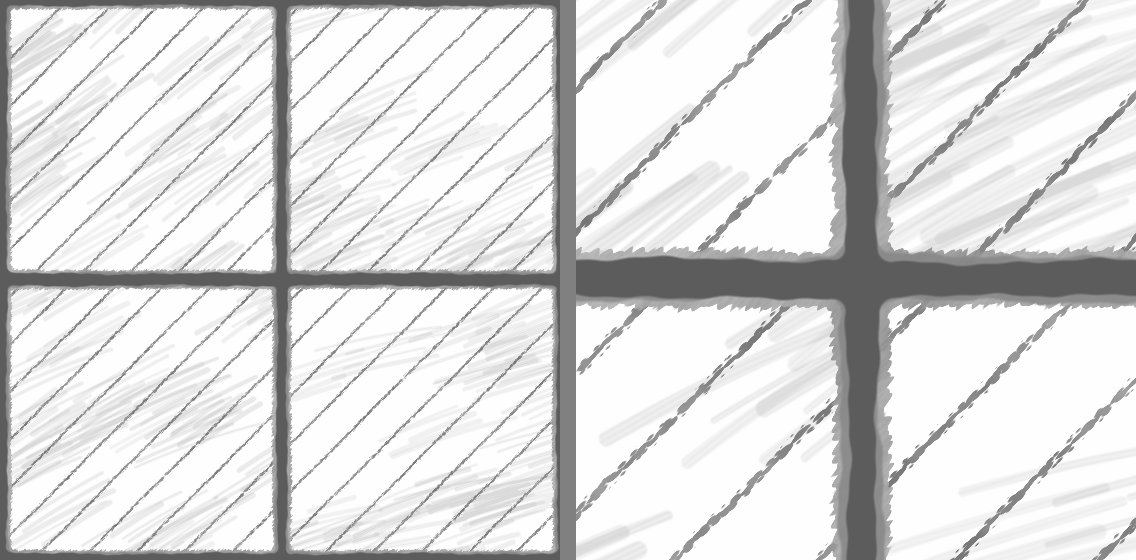
Left: the whole. Right: its middle third, enlarged.
Reproduce this pattern procedurally as a Shadertoy shader.

```glsl
// Four hand-sketched square panes with pencil hatching, pale brush strokes and dark painted joints.

const float TAU = 6.2831853;
const float HATCH_STEP = 0.0853;
const int GROUPS = 21;
const int STROKES_PER_GROUP = 5;

vec2 hash2(vec2 v) {
    vec3 a = fract(v.xyx * vec3(0.1031, 0.1030, 0.0973));
    a += dot(a, a.yzx + 33.33);
    return fract((a.xx + a.yz) * a.zy);
}

// Layered sines with whole frequencies, so they wrap over one unit.
float waves(float t, float seed) {
    return 0.5 * sin(TAU * 3.0 * t + seed)
         + 0.3 * sin(TAU * 8.0 * t + seed * 2.3)
         + 0.25 * sin(TAU * 19.0 * t + seed * 4.1)
         + 0.15 * sin(TAU * 43.0 * t + seed * 5.7);
}

// Wrapping cellular noise on diagonal axes: counts are across and along the grain.
float diagonalGrain(vec2 p, vec2 counts) {
    vec2 uv = vec2(p.x - p.y, p.x + p.y) * counts;
    vec2 base = floor(uv);
    float nearest = 2.0;
    for (int j = -1; j <= 1; j++)
    for (int i = -1; i <= 1; i++) {
        vec2 id = base + vec2(i, j);
        vec2 offset = id + hash2(mod(id, counts) + 0.5) - uv;
        nearest = min(nearest, dot(offset, offset));
    }
    return sqrt(nearest);
}

float fill(float d, float soft) {
    return 1.0 - smoothstep(-soft, soft, d);
}

float roundedBox(vec2 q, vec2 halfSize, float radius) {
    vec2 d = abs(q) - halfSize + radius;
    return length(max(d, 0.0)) + min(max(d.x, d.y), 0.0) - radius;
}

// Pane outline pushed sideways by waves running along each edge.
float wavyPane(vec2 q, vec2 p, vec2 inset, float amount, float seed) {
    vec2 side = 1.7 * step(0.0, q);
    vec2 shift = vec2(waves(p.y, seed + side.x), waves(p.x, seed + 2.0 + side.y));
    return roundedBox(q + amount * shift, 0.25 - inset, 0.009);
}

// One bowed brush mark with round ends and faint bristle streaks.
float brushStroke(vec2 v, float halfLength, float halfWidth, float soft) {
    v.y += 0.35 * v.x * v.x;
    float d = length(vec2(max(abs(v.x) - halfLength, 0.0), v.y)) - halfWidth;
    float bristles = 0.84 + 0.16 * sin(v.y * 1900.0 + 2.0 * sin(v.x * 40.0));
    return fill(d, soft) * bristles;
}

// Groups of nearly parallel strokes; returns the remaining paper brightness.
float brushedPaper(vec2 q, vec2 cell, float soft) {
    float light = 1.0;
    float paneSeed = 17.0 + 41.0 * cell.x + 83.0 * cell.y;
    float paneAngle = 0.50 - 0.17 * cell.x + 0.10 * cell.y;
    for (int g = 0; g < GROUPS; g++) {
        vec2 key = vec2(float(g) * 7.0 + 1.0, paneSeed);
        vec2 center = (hash2(key) - 0.5) * 0.49;
        vec2 trait = hash2(key + 3.3);
        float angle = paneAngle + 0.22 * (trait.x - 0.5);
        float c = cos(angle), s = sin(angle);
        vec2 v = mat2(c, -s, s, c) * (q - center);
        for (int k = 0; k < STROKES_PER_GROUP; k++) {
            vec2 a = hash2(key + vec2(float(k) * 1.9, 11.0));
            vec2 b = hash2(key + vec2(float(k) * 2.7, 23.0));
            float row = (float(k) - 2.0 + 0.6 * (a.x - 0.5)) * 0.0125;
            vec2 local = v - vec2((a.y - 0.5) * 0.09, row);
            local.y += local.x * 0.12 * (b.x - 0.5);
            float halfWidth = mix(0.0018, 0.0052, b.y);
            float ink = mix(0.055, 0.095, trait.y);
            light *= 1.0 - ink * brushStroke(local, mix(0.04, 0.12, b.x), halfWidth, soft);
        }
    }
    return max(light, 0.86);
}

// Broken diagonal pencil lines.
float pencilHatch(vec2 q, vec2 p, vec2 cell, float grain, float soft) {
    float phase = 0.66 + 0.095 * cell.x - 0.12 * cell.y;
    float across = q.x - q.y + 0.0013 * waves(p.x + p.y, 1.0 + cell.x);
    float d = abs(fract(across / HATCH_STEP - phase + 0.5) - 0.5) * HATCH_STEP * 0.7071;
    float pressure = 0.85 + 0.15 * waves(p.x + p.y, 3.0 + cell.y);
    return pressure * fill(d - 0.0018 + 0.0042 * (grain - 0.45), soft);
}

void mainImage(out vec4 fragColor, in vec2 fragCoord) {
    vec2 p = fragCoord / iResolution.xy;
    float soft = 0.8 / min(iResolution.x, iResolution.y);

    // Two by two panes, centered between the joints.
    vec2 grid = (p - vec2(0.0033, 0.0007)) * 2.0;
    vec2 cell = mod(floor(grid), 2.0);
    vec2 q = 0.5 * fract(grid) - 0.25;

    float grain = diagonalGrain(p, vec2(190.0, 64.0));
    float fine = diagonalGrain(p, vec2(330.0, 90.0));

    // Paper, brush marks and hatching.
    float shade = 0.995 * brushedPaper(q, cell, soft + 0.0006);
    shade = mix(shade, 0.42, 0.92 * pencilHatch(q, p, cell, fine, soft));

    // Ragged pale rim, darker wash and solid joint.
    float rim = wavyPane(q, p, vec2(0.0163), 0.0012, 2.0) + 0.006 * (0.5 - grain);
    float wash = wavyPane(q, p, vec2(0.0115, 0.0125), 0.0032, 5.0);
    float joint = wavyPane(q, p, vec2(0.0088, 0.0107), 0.0027, 8.0);
    float rimTone = 0.65 + 0.07 * waves(p.x - p.y, 4.0) + 0.05 * (fine - 0.5);
    shade = mix(shade, rimTone, 0.95 * fill(-rim, soft));
    shade = mix(shade, 0.52, 0.8 * fill(-wash, soft + 0.0008));
    shade = mix(shade, 0.36, fill(-joint, soft + 0.0005));

    fragColor = vec4(vec3(shade), 1.0);
}
```
